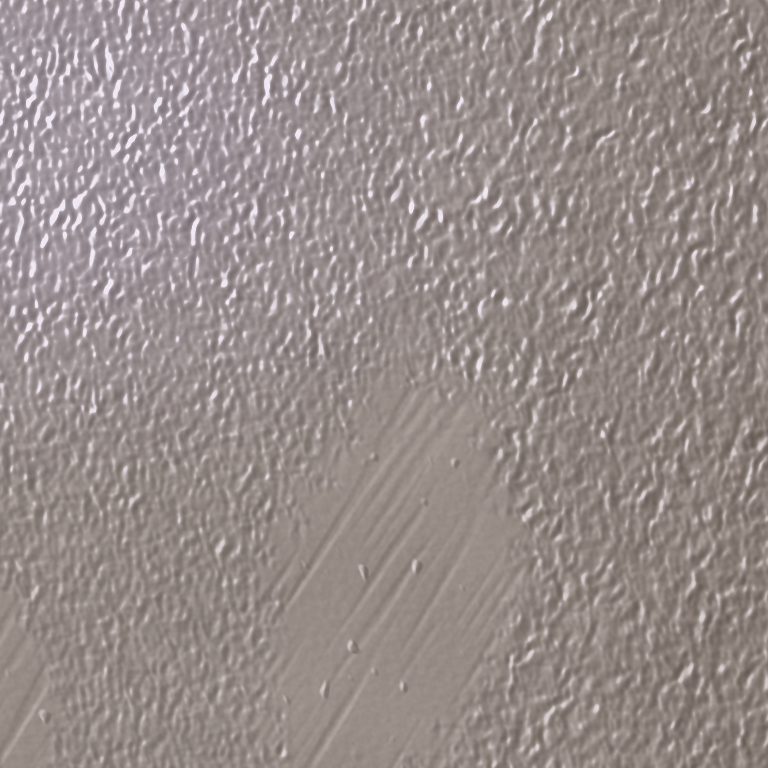
This texture is drawn by a Shadertoy shader. Its source:

```glsl
// Glossy, pebbled wall paint with a trowelled patch of diagonal grooves.
// A height field of stretched gradient noise is lit from the upper left,
// and a violet-white sheen picks out the steepest bumps.

const vec3 WARM_PAINT  = vec3(0.572, 0.530, 0.508);
const vec3 SHADE_PAINT = vec3(0.540, 0.495, 0.468);
const vec3 SHEEN_PAINT = vec3(0.625, 0.585, 0.615);
const vec3 PATCH_PAINT = vec3(0.592, 0.548, 0.524);
const vec3 GLINT       = vec3(0.940, 0.915, 0.960);

const vec2 FINE_GRAIN   = vec2(92.0, 57.0);  // bumps per canvas, left side
const vec2 COARSE_GRAIN = vec2(68.0, 47.0);  // bumps per canvas, right side
const vec2 GROOVES      = vec2(64.0, 4.0);   // across and along the strokes
const float FINE_TILT   = 0.05;
const float COARSE_TILT = 0.28;
const float GROOVE_TILT = 0.58;
const vec2 LIGHT_STEP   = vec2(0.0025, -0.0014);
const float RELIEF      = 0.27;

vec2 hash2(vec2 p) {
    vec2 q = vec2(dot(p, vec2(127.1, 311.7)), dot(p, vec2(269.5, 183.3)));
    return 2.0 * fract(sin(q) * 43758.5453) - 1.0;
}

float gradientNoise(vec2 p) {
    vec2 i = floor(p), f = fract(p);
    vec2 u = f * f * f * (f * (f * 6.0 - 15.0) + 10.0);
    vec2 e = vec2(1.0, 0.0);
    float a = dot(hash2(i), f);
    float b = dot(hash2(i + e.xy), f - e.xy);
    float c = dot(hash2(i + e.yx), f - e.yx);
    float d = dot(hash2(i + e.xx), f - e.xx);
    return mix(mix(a, b, u.x), mix(c, d, u.x), u.y);
}

// Rotates so that x runs across and y along a stroke leaning right
vec2 lean(vec2 p, float angle) {
    float c = cos(angle), s = sin(angle);
    return vec2(c * p.x - s * p.y, s * p.x + c * p.y);
}

// Sheared ellipse, negative inside
float ellipse(vec2 p, vec2 centre, vec2 radius, float shear) {
    vec2 q = p - centre;
    q.x -= shear * q.y;
    return length(q / radius) - 1.0;
}

// 1 on the smooth trowelled areas, 0 on the pebbled paint
float patchMask(vec2 p) {
    float d = ellipse(p, vec2(0.51, 0.22), vec2(0.155, 0.28), 0.16);
    d = min(d, ellipse(p, vec2(0.0, 0.12), vec2(0.065, 0.13), -0.3));
    d += 0.25 * gradientNoise(p * 9.0) + 0.45 * gradientNoise(p * 34.0);
    return 1.0 - smoothstep(-0.22, 0.16, d);
}

float pebbles(vec2 p) {
    vec2 warp = vec2(gradientNoise(p * 34.0), gradientNoise(p * 34.0 + 37.0));
    vec2 q = p + 0.005 * warp;
    float fine = gradientNoise(lean(q, FINE_TILT) * FINE_GRAIN);
    fine += 0.42 * gradientNoise(q * FINE_GRAIN * vec2(1.4, 1.8) + 11.0);
    float coarse = gradientNoise(lean(q + 0.004 * warp, COARSE_TILT) * COARSE_GRAIN);
    coarse = 1.25 * coarse + 0.50 * gradientNoise(q * COARSE_GRAIN * 1.9 + 5.0);
    // Blend that keeps the roughness even across the seam
    float side = smoothstep(0.42, 0.78, p.x + 0.12 * gradientNoise(p * 5.0));
    vec2 share = normalize(vec2(1.0 - side, side));
    return dot(share, vec2(fine, coarse));
}

float grooves(vec2 p) {
    vec2 q = lean(p, GROOVE_TILT);
    q.x += 0.003 * gradientNoise(p * 12.0);
    float cut = smoothstep(0.0, 0.32, gradientNoise(q * GROOVES));
    float depth = 0.6 + 0.6 * gradientNoise(p * 7.0 + 3.0);
    float chips = smoothstep(0.32, 0.55, gradientNoise(p * vec2(60.0, 36.0) + 23.0));
    return -0.42 * depth * cut + 0.14 * gradientNoise(p * 80.0) + 0.7 * chips;
}

float height(vec2 p) {
    float calm = smoothstep(0.55, 0.15, p.x) * smoothstep(0.50, 0.15, p.y);
    float rough = (1.0 - 0.22 * calm) * (1.0 + 0.7 * gradientNoise(p * 16.0 + 19.0));
    return mix(rough * pebbles(p), grooves(p), patchMask(p));
}

void mainImage(out vec4 fragColor, in vec2 fragCoord) {
    vec2 p = fragCoord / iResolution.y;

    // Relief: slope facing the light, with softened shadows
    float slope = height(p + LIGHT_STEP) - height(p - LIGHT_STEP);
    float relief = slope > 0.0 ? slope : slope / (1.0 - 0.9 * slope);

    // Window light pooled at the upper left
    vec2 fromGlow = (p - vec2(0.06, 0.83)) / vec2(0.40, 0.32);
    float glow = exp(-dot(fromGlow, fromGlow));
    float upper = smoothstep(0.25, 0.70, p.y);
    float smoothArea = patchMask(p);

    // Broad paint colour
    vec3 color = mix(WARM_PAINT, SHADE_PAINT, smoothstep(0.55, 1.05, p.x));
    color = mix(color, SHEEN_PAINT, min(1.0, glow + 0.12 * upper));
    color = mix(color, PATCH_PAINT, smoothArea);
    color += 0.030 * gradientNoise(p * 6.0 + 41.0);
    color += 0.040 * gradientNoise(p * 19.0 + 13.0) * (1.0 - smoothArea);
    color += RELIEF * relief * vec3(1.0, 1.0, 1.02);

    // Wet glints, broken into short flecks on the steepest faces
    float scatter = 0.85 + 1.3 * gradientNoise(p * vec2(62.0, 42.0) + 7.0);
    float strength = (0.42 + 0.38 * upper + 0.60 * glow) * max(scatter, 0.0);
    float facing = smoothstep(mix(0.24, 0.05, glow), mix(0.68, 0.46, glow), slope);
    float glint = clamp(facing * strength, 0.0, 1.0) * (1.0 - 0.6 * smoothArea);
    color = mix(color, GLINT, glint);

    // Faint mottling of the film
    color += 0.025 * gradientNoise(p * 170.0);
    fragColor = vec4(clamp(color, 0.0, 1.0), 1.0);
}
```
